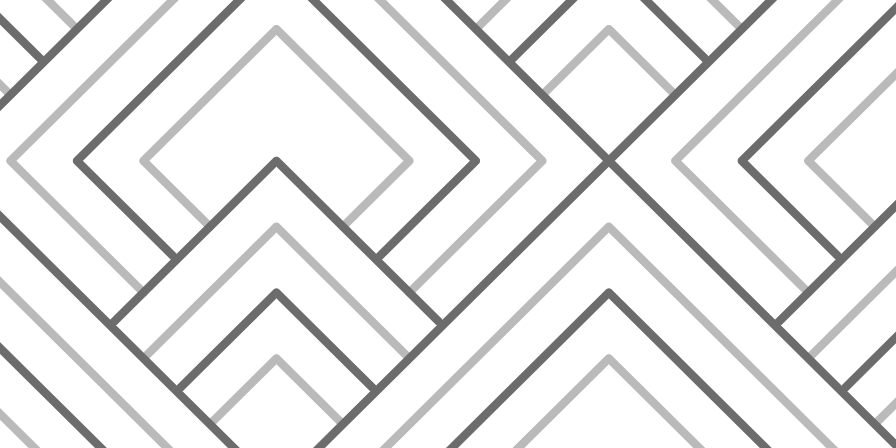
Write a Shadertoy shader that draws this pattern.

```glsl
const vec3 PAPER = vec3(1.0);
const vec3 DARK_GRAY = vec3(0.425);
const vec3 LIGHT_GRAY = vec3(0.73);
const vec2 HALF_DIAMOND = vec2(0.742, 0.735);
const vec2 DIAMOND_CENTER = vec2(0.617, 0.641);
const float LINE_WIDTH = 0.0187;
const float RING_STEP = 0.2;

float segmentDistance(vec2 p, vec2 a, vec2 b) {
    vec2 ab = b - a;
    float t = clamp(dot(p - a, ab) / dot(ab, ab), 0.0, 1.0);
    return length(p - a - ab * t);
}

// Local position in a staggered diamond lattice, corners at unit distance
vec2 diamondCell(vec2 p) {
    vec2 diagonal = vec2(p.x + p.y, p.x - p.y);
    diagonal -= 2.0 * floor(0.5 * diagonal + 0.5);
    return 0.5 * vec2(diagonal.x + diagonal.y, diagonal.x - diagonal.y);
}

// Nested ring, open where the lower quarter covers it
float ringDistance(vec2 p, float radius, vec2 size) {
    vec2 side = vec2(radius, 0.0) * size;
    float upper = segmentDistance(p, vec2(0.0, radius) * size, side);
    float lower = segmentDistance(p, side, vec2(0.5, -0.5) * radius * size);
    return min(upper, lower);
}

// Roof shape inside the lower quarter, ending on the diamond border
float chevronDistance(vec2 p, float radius, vec2 size) {
    vec2 apex = vec2(0.0, radius - 1.0) * size;
    vec2 foot = vec2(0.5 * radius, 0.5 * radius - 1.0) * size;
    return segmentDistance(p, apex, foot);
}

float strokeCoverage(float dist, float width, float pixel) {
    return 1.0 - smoothstep(-0.6 * pixel, 0.6 * pixel, dist - 0.5 * width);
}

void mainImage(out vec4 fragColor, in vec2 fragCoord) {
    float pixel = 1.0 / iResolution.y;
    vec2 position = fragCoord * pixel;
    vec2 cell = diamondCell((position - DIAMOND_CENTER) / HALF_DIAMOND);
    vec2 p = vec2(abs(cell.x), cell.y) * HALF_DIAMOND;

    // Diamond border
    vec2 corner = vec2(HALF_DIAMOND.x, 0.0);
    float darkDistance = segmentDistance(vec2(p.x, abs(p.y)), corner, vec2(0.0, HALF_DIAMOND.y));
    float lightDistance = 1.0;

    // Alternating dark and light rings with their chevrons
    for (int i = 0; i < 4; i++) {
        float radius = 1.0 - RING_STEP * float(i);
        float dist = min(ringDistance(p, radius, HALF_DIAMOND),
                         chevronDistance(p, radius, HALF_DIAMOND));
        if (i % 2 == 0) darkDistance = min(darkDistance, dist);
        else lightDistance = min(lightDistance, dist);
    }

    // Dark strokes cover the ends of the light ones
    vec3 color = mix(PAPER, LIGHT_GRAY, strokeCoverage(lightDistance, LINE_WIDTH, pixel));
    color = mix(color, DARK_GRAY, strokeCoverage(darkDistance, LINE_WIDTH, pixel));
    fragColor = vec4(color, 1.0);
}
```
